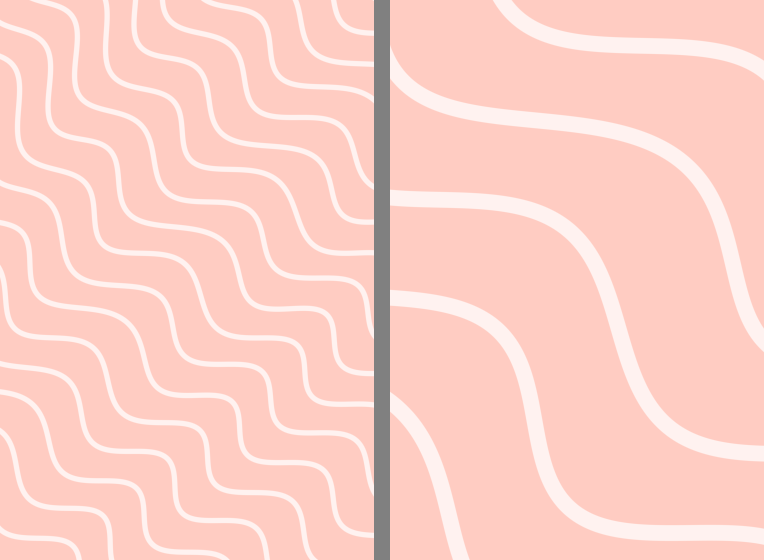
Left: the whole. Right: its middle third, enlarged.
This pattern is drawn by a WebGL 2 fragment shader. Its source:

```glsl
#version 300 es
precision highp float;

// Lengths are fractions of the canvas width
#define LINE_WIDTH 0.0141
#define SPACING 0.1016
#define SPREAD 0.011
#define WAVE_LENGTH 0.334
#define WAVE_HEIGHT 0.046
#define WAVE_START 0.254
#define DRIFT 0.24
#define BEND_AT 0.508
#define BEND_RADIUS 0.117
#define WOBBLE 0.022

uniform vec2 u_resolution;
out vec4 fragColor;

const float TAU = 6.2831853;
const vec3 BLUSH = vec3(1.0, 0.80, 0.76);
const vec3 CREAM = vec3(1.0, 0.95, 0.94);
const vec2 ACROSS = vec2(0.741, -0.672); // from one line to the next
const vec2 ALONG = vec2(0.672, 0.741);   // general run of the lines

// Slow hand-drawn irregularity, different on each line
float wobble(float t, float line) {
    return sin(2.4 * line + 7.0 * t) + 0.6 * sin(4.1 * line - 11.0 * t);
}

// Gap between neighbouring lines, fanning out along their run
float gapAt(float t) {
    return SPACING + SPREAD * t;
}

// Offset of the shared wave: a bent baseline plus a sine
float wave(float t, float phaseShift) {
    float baseline = DRIFT * length(vec2(t - BEND_AT, BEND_RADIUS)) - 0.0195;
    float stretch = (t - 1.074) / 0.254;
    float phase = (t - WAVE_START) / WAVE_LENGTH - 0.13 * exp(-stretch * stretch);
    return baseline - WAVE_HEIGHT * sin(TAU * (phase + phaseShift));
}

// Position of one numbered line across the run
float lineAt(float t, float line) {
    return wave(t, WOBBLE * wobble(t, line)) + line * gapAt(t);
}

void main() {
    // Oblique axes measured from the upper left corner
    vec2 p = vec2(gl_FragCoord.x, u_resolution.y - gl_FragCoord.y) / u_resolution.x;
    float s = dot(p, ACROSS);
    float t = dot(p, ALONG);

    // Nearest line, and distance to it corrected for its slope
    float line = round((s - wave(t, 0.0)) / gapAt(t));
    float center = lineAt(t, line);
    float h = 0.001;
    float slope = (lineAt(t + h, line) - lineAt(t - h, line)) / (2.0 * h);
    float d = abs(s - center) / sqrt(1.0 + slope * slope) - 0.5 * LINE_WIDTH;

    // Smooth edge about one pixel wide
    float soft = 0.75 / u_resolution.x;
    float ink = 1.0 - smoothstep(-soft, soft, d);
    fragColor = vec4(mix(BLUSH, CREAM, ink), 1.0);
}
```
